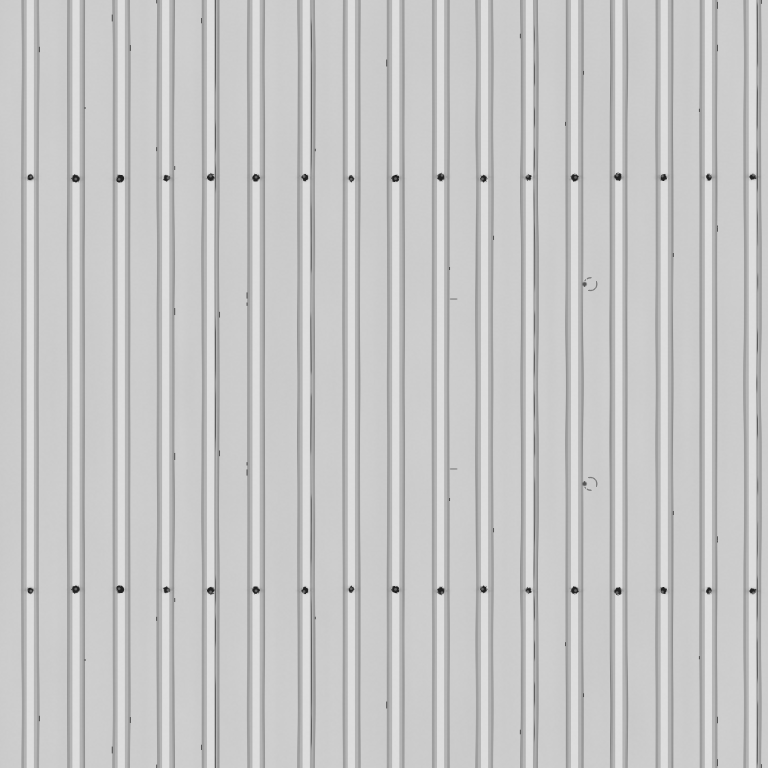
Write a Shadertoy shader that draws this texture.

```glsl
// Pale ribbed sheet-metal cladding: vertical ribs with two rows of screws.
// Lengths are in rib pitches; each cell holds one rib drawn as soft bands,
// and the wear is mirrored about the middle height.
#define RIBS 17.0
#define RIB_HALF 0.196
#define CREST_HALF 0.080
#define SCREW_HEIGHT 4.565
#define SCREW_RADIUS 0.072
#define FLECKS 26
#define PANEL vec3(0.800)
#define SLOPE vec3(0.705)
#define GROOVE vec3(0.620)
#define CREST vec3(0.868)
#define DIRT vec3(0.130)

float hash(vec2 p) {
    return fract(sin(dot(p, vec2(127.1, 311.7))) * 43758.5453);
}

float noise(vec2 p) {
    vec2 i = floor(p), f = fract(p);
    f = f * f * (3.0 - 2.0 * f);
    return mix(mix(hash(i), hash(i + vec2(1, 0)), f.x),
               mix(hash(i + vec2(0, 1)), hash(i + vec2(1, 1)), f.x), f.y);
}

// Soft strip between lo and hi
float band(float x, float lo, float hi, float soft) {
    return smoothstep(lo - soft, lo + soft, x) - smoothstep(hi - soft, hi + soft, x);
}

// Rib centre: even pitch, one wide gap before rib 6 that slowly closes again
float ribCentre(float rib) {
    float shift = rib < 6.0 ? 0.01 : mix(0.125, 0.0, (rib - 6.0) / 10.0);
    return rib + 0.664 + shift + 0.03 * (hash(vec2(rib, 4.0)) - 0.5);
}

// Ribs where two sheets overlap
bool isLap(float rib) {
    return rib == 4.0 || (rib > 5.0 && mod(rib, 5.0) == 1.0);
}

void mainImage(out vec4 fragColor, in vec2 fragCoord) {
    vec2 p = fragCoord / iResolution.xy * RIBS;
    float aa = RIBS / min(iResolution.x, iResolution.y);
    float soft = max(0.6 * aa, 0.014);
    float v = abs(p.y - 0.5 * RIBS);
    float rib = floor(p.x);
    float d = p.x - ribCentre(rib);

    // Flat panel with faint vertical streaks and broad mottling
    vec3 col = PANEL + 0.012 * (noise(vec2(p.x * 5.0, v * 0.15)) - 0.5)
                     + 0.010 * (noise(vec2(p.x * 1.5, v * 0.8)) - 0.5);

    // Rib: slopes, grooves along both feet, bright crest
    float waver = 0.022 * (noise(vec2(rib * 7.3, v * 0.7)) - 0.5);
    float left = -RIB_HALF + waver, right = RIB_HALF + waver;
    col = mix(col, SLOPE, band(d, left, right, soft));
    col = mix(col, GROOVE, band(d, left + 0.005, left + 0.058, soft));
    col = mix(col, GROOVE, band(d, right - 0.052, right, soft));
    col = mix(col, CREST, band(d, -CREST_HALF, CREST_HALF, soft));

    // Dark hairlines in the grooves, stronger on some ribs
    float worn = noise(vec2(rib * 3.7, v * 0.9 + 20.0));
    float leftLine = band(d, left, left + 0.02, 0.6 * aa);
    float rightLine = band(d, right - 0.02, right, 0.6 * aa);
    col = mix(col, vec3(0.38), 0.65 * leftLine * worn * hash(vec2(rib, 9.0)));
    col = mix(col, vec3(0.38), 0.55 * rightLine * worn * hash(vec2(rib, 15.0)));

    // Broken dark seam beside the crest of overlapping sheets
    if (isLap(rib)) {
        float broken = smoothstep(0.35, 0.75, noise(vec2(rib, v * 2.2)));
        float seam = band(d, 0.100 + waver, 0.122 + waver, 0.6 * aa);
        col = mix(col, vec3(0.28), seam * (0.25 + 0.6 * broken));
    }

    // Small dark ticks scattered along the rib feet
    for (int k = 0; k < FLECKS; k++) {
        vec2 seed = vec2(float(k), 2.0);
        float host = floor(RIBS * hash(seed));
        float side = hash(seed + 5.0) < 0.5 ? -1.0 : 1.0;
        vec2 q = vec2(p.x - ribCentre(host) - side * 0.2, v - 8.5 * hash(seed + 9.0));
        float size = 0.02 + 0.06 * hash(seed + 13.0);
        float tick = band(q.x, -0.012, 0.012, 0.5 * aa) * band(q.y, -size, size, 0.5 * aa);
        col = mix(col, DIRT, 0.65 * tick);
    }

    // One short horizontal scratch and one chipped dent per mirrored half
    float scratch = band(p.x, 9.96, 10.12, aa) * band(v, 1.870, 1.892, 0.5 * aa);
    col = mix(col, vec3(0.35), 0.8 * scratch);
    vec2 q = vec2(p.x - 13.07, v - 2.21);
    float arc = band(length(q), 0.125, 0.155, 0.6 * aa);
    float chips = smoothstep(0.45, 0.65, noise(q * 22.0 + 40.0));
    col = mix(col, vec3(0.35), 0.7 * arc * chips);
    float chip = 1.0 - smoothstep(0.02, 0.05 + aa, length(q + vec2(0.13, 0.0)));
    col = mix(col, DIRT, 0.7 * chip);

    // Screw: grimy sides, dark uneven head, small off-centre glint
    vec2 jitter = vec2(hash(vec2(rib, 21.0)), hash(vec2(rib, 27.0))) - 0.5;
    vec2 s = vec2(d, v - SCREW_HEIGHT) - 0.045 * jitter;
    float grime = exp(-dot(s * s, vec2(55.0, 260.0)));
    col = mix(col, vec3(0.32), 0.5 * grime * noise(s * 25.0 + rib * 8.0));
    float radius = SCREW_RADIUS * (0.85 + 0.35 * hash(vec2(rib, 33.0)));
    float rim = length(s) + 0.035 * (noise(s * 30.0 + rib * 5.0) - 0.5);
    col = mix(col, DIRT, 1.0 - smoothstep(radius - aa, radius + aa, rim));
    float glint = length(s - 0.06 * jitter - vec2(0.0, 0.015));
    col = mix(col, vec3(0.48), 0.75 * (1.0 - smoothstep(0.012, 0.025 + aa, glint)));

    // Fine paint grain
    col += 0.008 * (noise(p * 24.0) - 0.5);
    fragColor = vec4(col, 1.0);
}
```
